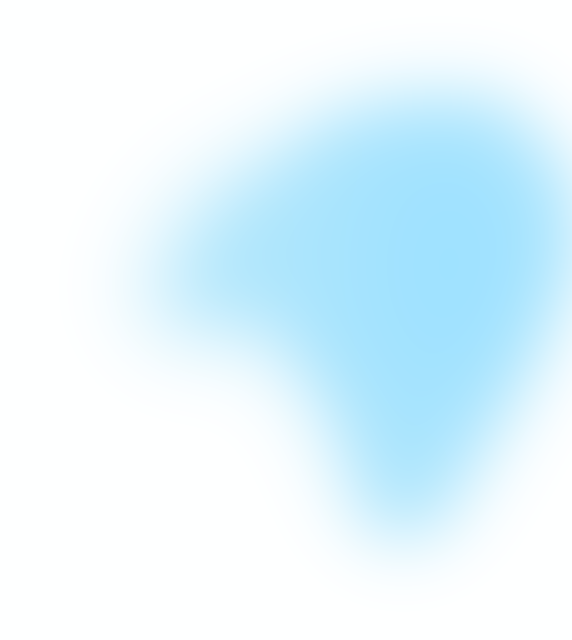
Write a WebGL 1 fragment shader that draws this background.

```glsl
precision highp float;

uniform vec2 u_resolution;

// Lengths are in canvas heights
const float ASPECT = 0.8945;
const vec3 PAPER = vec3(0.998, 1.0, 1.0);
const vec3 PALE_BLUE = vec3(0.70, 0.905, 0.985);
const vec3 DEEP_BLUE = vec3(0.625, 0.885, 1.0);
const vec2 CORE_CENTER = vec2(0.705, 0.585);
const vec2 CORE_RADIUS = vec2(0.26, 0.40);
const float BLUR_LEFT = 0.070;
const float BLUR_RIGHT = 0.055;
const float SHAPE_BOTTOM = 0.16;
const float SHAPE_TOP = 0.87;
const int ROWS = 40;
const int CORNERS = 13;

vec2 corner[CORNERS + 1];

// Outline of the glow, clockwise from its left tip
void buildOutline() {
  corner[0] = vec2(0.221, 0.544);
  corner[1] = vec2(0.306, 0.688);
  corner[2] = vec2(0.521, 0.826);
  corner[3] = vec2(0.664, 0.860);
  corner[4] = vec2(0.794, 0.842);
  corner[5] = vec2(0.898, 0.727);
  corner[6] = vec2(0.911, 0.596);
  corner[7] = vec2(0.846, 0.440);
  corner[8] = vec2(0.684, 0.167);
  corner[9] = vec2(0.573, 0.167);
  corner[10] = vec2(0.501, 0.362);
  corner[11] = vec2(0.404, 0.479);
  corner[12] = vec2(0.260, 0.479);
  corner[13] = corner[0];
}

// Cumulative normal distribution, close logistic fit
float normalStep(float t) {
  t = clamp(t, -5.0, 5.0);
  return 1.0 / (1.0 + exp(-t * (1.5976 + 0.07057 * t * t)));
}

// Gaussian-blurred fill: exact across each row, summed over rows
float blurredFill(vec2 p, float sigma) {
  float rowHeight = (SHAPE_TOP - SHAPE_BOTTOM) / float(ROWS);
  float total = 0.0;
  for (int r = 0; r < ROWS; r++) {
    float y = SHAPE_BOTTOM + (float(r) + 0.5) * rowHeight;
    float span = 0.0;
    for (int i = 0; i < CORNERS; i++) {
      vec2 a = corner[i];
      vec2 b = corner[i + 1];
      // Rising edges open the span, falling edges close it
      float crossing = step(a.y, y) - step(b.y, y);
      if (crossing != 0.0) {
        float x = mix(a.x, b.x, (y - a.y) / (b.y - a.y));
        span += crossing * normalStep((p.x - x) / sigma);
      }
    }
    float d = (p.y - y) / sigma;
    total += span * exp(-0.5 * d * d);
  }
  return clamp(total * rowHeight / (sigma * 2.5066), 0.0, 1.0);
}

void main() {
  vec2 p = gl_FragCoord.xy / u_resolution * vec2(ASPECT, 1.0);
  buildOutline();

  // The left lobe is softer than the body
  float sigma = mix(BLUR_LEFT, BLUR_RIGHT, smoothstep(0.15, 0.55, p.x));
  float glow = blurredFill(p, sigma);

  // Richer blue in the core
  vec2 q = (p - CORE_CENTER) / CORE_RADIUS;
  vec3 tint = mix(PALE_BLUE, DEEP_BLUE, exp(-dot(q, q) * 1.2));

  gl_FragColor = vec4(mix(PAPER, tint, glow), 1.0);
}
```
